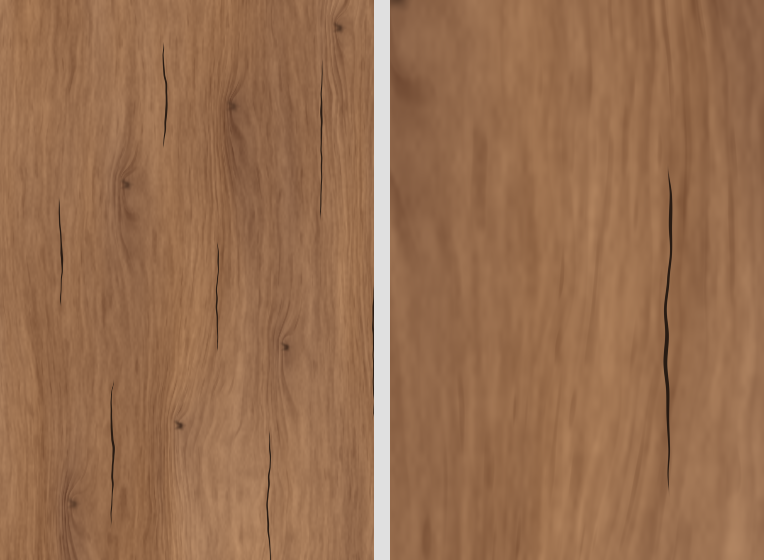
Left, the full canvas; right, a detail of the centre.
Reproduce this texture procedurally as a WebGL 1 fragment shader.

```glsl
precision highp float;
// Warm oak board: vertical grain with arched growth rings, knots and cracks.
// A warped "grain coordinate" bends around the knots; all streaks and rings
// are noise along it, and thin tapered cracks are laid on top.

uniform vec2 u_resolution;

const vec3 OAK = vec3(0.622, 0.452, 0.321);
const vec3 TONE_TINT = vec3(1.0, 0.93, 0.76);
const vec3 GREY_SHIFT = vec3(-0.010, 0.0, 0.014);
const vec3 KNOT_DARK = vec3(0.24, 0.155, 0.105);
const vec3 CRACK_DARK = vec3(0.12, 0.08, 0.055);
const int KNOTS = 6;
const int CRACKS = 7;

float hash(vec2 p) {
  vec3 q = fract(p.xyx * vec3(0.1031, 0.1030, 0.0973));
  q += dot(q, q.yzx + 33.33);
  return fract((q.x + q.y) * q.z);
}

// Smooth value noise in -1..1
float noise(vec2 p) {
  vec2 i = floor(p);
  vec2 f = fract(p);
  f = f * f * (3.0 - 2.0 * f);
  float low = mix(hash(i), hash(i + vec2(1.0, 0.0)), f.x);
  float high = mix(hash(i + vec2(0.0, 1.0)), hash(i + vec2(1.0, 1.0)), f.x);
  return 2.0 * mix(low, high, f.y) - 1.0;
}

float fbm(vec2 p) {
  return 0.6 * noise(p) + 0.3 * noise(p * 2.1 + 17.3) + 0.15 * noise(p * 4.3 + 41.7);
}

// Offset from a knot centre; knots are spread over the board by index
vec2 knotOffset(vec2 p, float index, float width) {
  float x = (0.195 + 0.142 * index) * width;
  float y = fract(0.10 + 0.57 * index);
  return p - vec2(x, y);
}

// Influence of a knot: short above, with a long arched tail below
float knotHalo(vec2 d, float size) {
  float reach = mix(0.15, 0.05, smoothstep(-0.03, 0.03, d.y));
  vec2 q = d / (vec2(0.030, reach) * size);
  return exp(-sqrt(dot(q, q) + 0.02));
}

// Ragged dark heart of a knot
float knotCore(vec2 d, float size) {
  vec2 ragged = d + 0.004 * vec2(noise(d * 130.0), noise(d * 110.0 + 9.0));
  float r = length(ragged * vec2(1.0, 0.8)) / size;
  return 1.0 - smoothstep(0.001, 0.014, r);
}

// Late-wood rings: slow darkening, then a sharper edge
float rings(float grain) {
  float s = fract(grain);
  return smoothstep(0.1, 0.75, s) * (1.0 - smoothstep(0.8, 1.0, s));
}

// Thin vertical split that wanders and tapers to both ends
float crack(vec2 p, float index, float width, float pixel) {
  float seed = hash(vec2(index, 7.0));
  vec2 centre = vec2((0.16 + 0.14 * index) * width, fract(0.55 + 0.64 * index));
  float along = (p.y - centre.y) / mix(0.08, 0.15, seed);
  float taper = max(1.0 - along * along, 0.0);
  float drift = 0.007 * (seed - 0.5) * along
    + 0.004 * noise(vec2(p.y * 11.0, index * 5.3))
    + 0.0012 * noise(vec2(p.y * 60.0, index * 3.1));
  float halfWidth = 0.0017 * taper * (0.75 + 0.35 * noise(vec2(p.y * 35.0, index)));
  float d = abs(p.x - centre.x - drift) - halfWidth;
  float cover = 1.0 - smoothstep(-0.5 * pixel, 0.8 * pixel, d);
  return cover * smoothstep(0.0, 0.25, taper);
}

void main() {
  float pixel = 1.0 / u_resolution.y;
  vec2 p = gl_FragCoord.xy * pixel;
  float width = u_resolution.x * pixel;

  // Grain coordinate, bent by slow drift and by the knots
  float grain = p.x + 0.035 * noise(p * vec2(9.0, 2.2) + 3.7)
    + 0.0025 * noise(p * vec2(28.0, 24.0));
  float halo = 0.0;
  float core = 0.0;
  for (int i = 0; i < KNOTS; i++) {
    float index = float(i);
    float size = mix(0.65, 1.1, hash(vec2(index, 2.0)));
    vec2 d = knotOffset(p, index, width);
    float h = knotHalo(d, size);
    grain += 0.055 * size * h;
    halo += h;
    core = max(core, knotCore(d, size) * mix(0.45, 0.9, hash(vec2(index, 5.0))));
  }

  // Broad bands, medium streaks, fine fibres and short pores
  float tone = 0.072 * fbm(vec2(grain * 15.0, p.y * 1.3) + 5.0);
  tone += 0.042 * fbm(vec2(grain * 55.0, p.y * 2.6) + 11.0);
  tone += 0.024 * noise(vec2(grain * 150.0, p.y * 9.0));
  tone += 0.026 * noise(vec2(grain * 270.0, p.y * 42.0));
  tone += 0.014 * noise(p * vec2(330.0, 150.0));
  float pores = noise(vec2(grain * 210.0 + 60.0, p.y * 26.0));
  tone -= 0.040 * smoothstep(0.45, 0.9, pores);

  // Growth rings show most in the arches beside the knots
  float ringMask = clamp(0.25 + 0.3 * noise(p * vec2(8.0, 2.0) + 21.0) + 1.6 * halo, 0.0, 1.0);
  float ringPhase = grain * 75.0 + 0.5 * noise(p * vec2(40.0, 12.0));
  tone -= 0.055 * ringMask * (rings(ringPhase) - 0.3);
  tone -= 0.095 * halo;

  // Colour: tone, a greyer or warmer hue, then the dark marks
  float greyness = fbm(vec2(grain * 13.0, p.y * 1.8) + 31.0) + 0.8 * halo;
  vec3 color = OAK + tone * TONE_TINT + greyness * GREY_SHIFT;
  color = mix(color, KNOT_DARK, core);
  float split = 0.0;
  for (int i = 0; i < CRACKS; i++) split = max(split, crack(p, float(i), width, pixel));
  gl_FragColor = vec4(clamp(mix(color, CRACK_DARK, 0.92 * split), 0.0, 1.0), 1.0);
}
```
